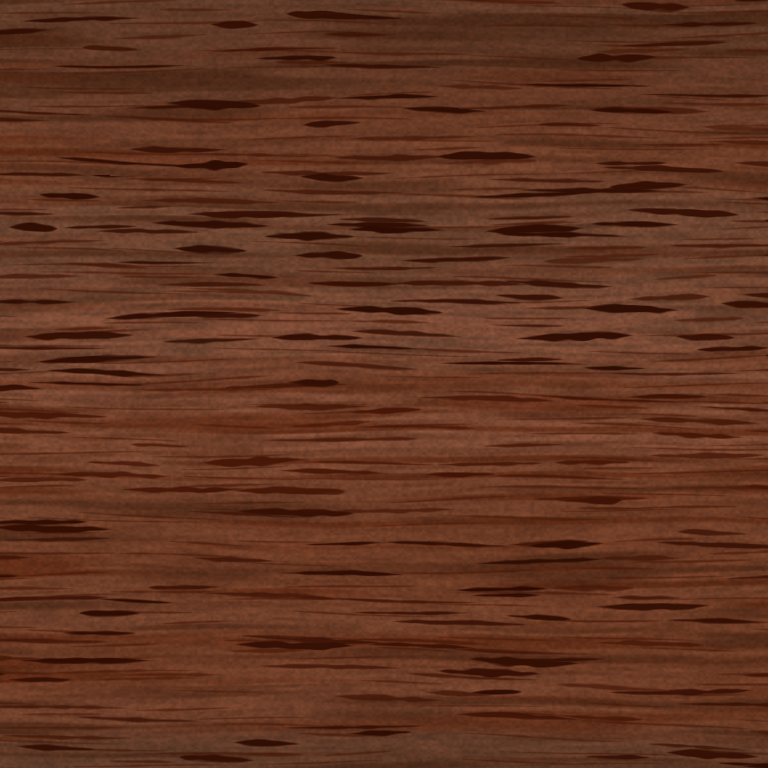
This texture is drawn by a WebGL 2 fragment shader. Its source:

```glsl
#version 300 es
precision highp float;
// Reddish brown wood with horizontal fibres and dark, spindle-shaped pores.
uniform vec2 u_resolution;
out vec4 fragColor;

const vec3 RUSSET = vec3(0.415, 0.222, 0.135);
const vec3 TAUPE = vec3(0.405, 0.258, 0.182);
const vec3 PALE = vec3(0.490, 0.292, 0.207);
const vec3 SHADE = vec3(0.295, 0.150, 0.080);
const vec3 RUST = vec3(0.355, 0.140, 0.055);
const vec3 PORE_RED = vec3(0.275, 0.090, 0.025);
const vec3 PORE_DARK = vec3(0.165, 0.040, 0.005);

float hash(vec2 p) {
    vec3 q = fract(p.xyx * vec3(0.1031, 0.1030, 0.0973));
    q += dot(q, q.yzx + 33.33);
    return fract((q.x + q.y) * q.z);
}

float noise(vec2 p) {
    vec2 cell = floor(p);
    vec2 f = fract(p);
    f = f * f * (3.0 - 2.0 * f);
    float low = mix(hash(cell), hash(cell + vec2(1, 0)), f.x);
    float high = mix(hash(cell + vec2(0, 1)), hash(cell + vec2(1, 1)), f.x);
    return mix(low, high, f.y);
}

// Soft band: 1 between the limits, fading to 0 outside
float band(float y, float low, float high, float fade) {
    return smoothstep(low - fade, low + fade, y)
         * (1.0 - smoothstep(high - fade, high + fade, y));
}

// Gentle waviness of the grain from layered sines
vec2 bendGrain(vec2 p) {
    float wave = 0.0028 * sin(7.0 * p.x + 15.0 * p.y)
               + 0.0010 * sin(21.0 * p.x - 43.0 * p.y);
    return vec2(p.x, p.y + wave);
}

// Scattered spindles on a jittered grid: x = coverage, y = random tone
vec2 pores(vec2 p, vec2 cell, float thickness, float density, float seed) {
    vec2 result = vec2(0.0);
    float ragged = 0.55 + 0.9 * noise(p * vec2(50.0, 150.0) + seed);
    for (int j = -1; j <= 1; j++) {
        float row = floor(p.y / cell.y) + float(j);
        float shift = hash(vec2(row + 50.0, seed));
        float column = floor(p.x / cell.x + shift);
        for (int i = -1; i <= 1; i++) {
            vec2 id = vec2(column + float(i) + 20.0, row + 100.0) + seed * 7.0;
            float size = hash(id + 3.7);
            vec2 jitter = vec2(hash(id + 11.3), hash(id + 29.1)) - 0.5;
            vec2 centre = vec2(column + float(i) + 0.5 - shift, row + 0.5) + 0.8 * jitter;
            vec2 d = p - centre * cell;
            d.y -= d.x * (hash(id + 41.9) - 0.58) * 0.08;
            float u = clamp(d.x / (cell.x * mix(0.2, 0.52, size)), -1.2, 1.2);
            u += 0.4 * (hash(id + 53.3) - 0.5) * (1.0 - u * u);
            float taper = 1.0 - abs(u * u * u);
            float halfWidth = thickness * mix(0.55, 1.1, hash(id + 67.7)) * ragged * taper;
            float cover = smoothstep(-0.0014, 0.0018, halfWidth - abs(d.y));
            cover *= (1.0 - smoothstep(0.9, 1.1, abs(u))) * step(hash(id), density);
            if (cover > result.x) result = vec2(cover, hash(id + 83.1));
        }
    }
    return result;
}

// Broad colour zones across the board, with fibres and fine speckle
vec3 woodBase(vec2 p, float grey, float glow) {
    float broad = noise(p * vec2(1.8, 26.0) + 5.0);
    float fibre = noise(p * vec2(4.0, 105.0) + 19.0);
    float fine = noise(p * vec2(16.0, 230.0) + 37.0);
    vec3 colour = mix(RUSSET, TAUPE, clamp(grey + 0.5 * (broad - 0.5), 0.0, 1.0));
    colour = mix(colour, PALE, glow * smoothstep(0.15, 0.8, 0.5 * broad + 0.5 * fine));
    colour = mix(colour, SHADE, (0.85 - 0.5 * glow) * smoothstep(0.5, 0.92, fibre));
    float rustLine = smoothstep(0.62, 0.92, noise(p * vec2(2.8, 100.0) + 71.0));
    colour = mix(colour, RUST, 0.6 * rustLine * (1.0 - 0.7 * grey));
    float speckle = noise(p * vec2(150.0, 260.0)) + noise(p * vec2(290.0, 370.0) + 9.0) - 1.0;
    return colour * (1.0 + 0.12 * (fine - 0.5) + 0.13 * speckle);
}

void main() {
    vec2 uv = gl_FragCoord.xy / u_resolution.y;
    vec2 p = bendGrain(uv);

    // Zones along the height
    float middle = band(p.y, 0.50, 0.76, 0.06);
    float top = smoothstep(0.78, 0.92, p.y);
    float bottom = 1.0 - smoothstep(0.02, 0.08, p.y);
    float grey = max(middle, max(0.6 * top, 0.9 * bottom));
    float glow = max(0.9 * band(p.y, 0.38, 0.66, 0.06), 0.3 - 0.15 * top);
    float redZone = band(p.y, 0.34, 0.49, 0.03);
    vec3 colour = woodBase(p, grey, glow) * (1.0 - 0.09 * top - 0.1 * bottom);

    // Faint hairlines, then slim pores, then the widest ones
    vec2 hair = pores(p, vec2(0.22, 0.015), 0.0017, 0.68, 3.0);
    vec2 slim = pores(p, vec2(0.18, 0.023), 0.0033, 0.76, 8.0);
    vec2 wide = pores(p, vec2(0.155, 0.034), 0.0051, 0.26 + 0.36 * middle, 14.0);

    colour = mix(colour, PORE_RED, 0.65 * hair.x);
    vec3 slimColour = mix(PORE_RED, PORE_DARK, slim.y * (1.0 - 0.8 * redZone));
    colour = mix(colour, slimColour, slim.x * mix(0.65, 1.0, slim.y));
    vec3 wideColour = mix(PORE_DARK, PORE_RED, max(redZone, 0.4 * wide.y));
    colour = mix(colour, wideColour, 0.97 * wide.x);

    fragColor = vec4(colour, 1.0);
}
```
